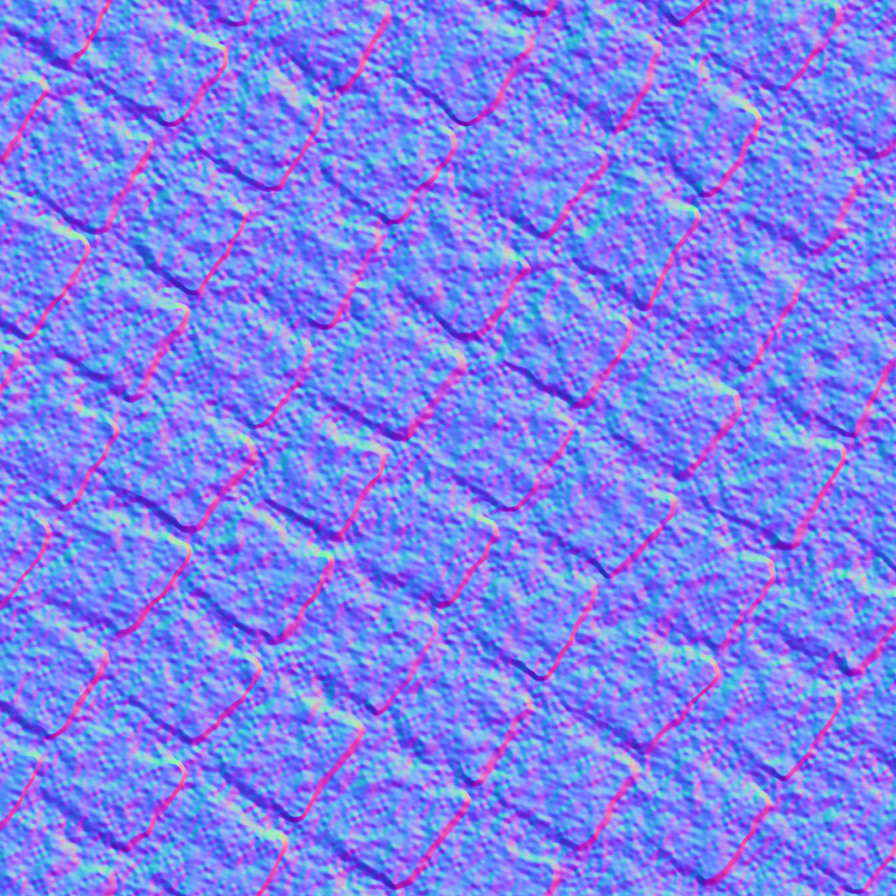
Give the GLSL for this texture map, as a three.js fragment shader.

```glsl
// Tangent-space normal map of rough cobblestones laid in diagonal courses.
varying vec2 vUv;

const vec2 ACROSS = vec2(6.0, -4.0);       // stones per canvas, across the courses
const vec2 ALONG = vec2(4.0, 6.0);         // stones per canvas, along the courses
const vec2 CELL_SHIFT = vec2(0.20, 0.23);  // places the stone centres
const float CELL_SIZE = 0.1387;            // side of one stone cell, in canvas units
const float STAGGER = 0.40;                // slip of every fifth course
const vec2 HALF_SIZE = vec2(0.470, 0.480); // foot of a stone, in cells
const float CORNER = 0.14;
const float BEVEL_STEEP = 0.065;
const float BEVEL_SOFT = 0.17;
const float STONE_HEIGHT = 0.0085;
const float STONE_TILT = 0.062;
const float GRAIN_SCALE = 40.0;
const float GRAIN_HEIGHT = 0.0080;
const float GRAIN_GAIN = 0.66;
const float JOINT_GRIT = 0.0035;
const float SAMPLE_STEP = 0.0010;

float hash(vec2 p) {
  vec3 q = fract(vec3(p.xyx) * 0.1031);
  q += dot(q, q.yzx + 33.33);
  return fract((q.x + q.y) * q.z);
}

vec2 hash2(vec2 p) {
  return vec2(hash(p + 17.3), hash(p + 71.9));
}

float noise(vec2 p) {
  vec2 i = floor(p);
  vec2 f = fract(p);
  f = f * f * (3.0 - 2.0 * f);
  float low = mix(hash(i), hash(i + vec2(1.0, 0.0)), f.x);
  float high = mix(hash(i + vec2(0.0, 1.0)), hash(i + 1.0), f.x);
  return mix(low, high, f.y) - 0.5;
}

vec2 noise2(vec2 p) {
  return vec2(noise(p + 11.7), noise(p + 53.1));
}

// Surface grain, each octave turned to hide the noise grid.
float grain(vec2 p) {
  mat2 turn = mat2(0.8, 0.6, -0.6, 0.8);
  float sum = 0.0;
  float amplitude = GRAIN_HEIGHT;
  p = turn * p * GRAIN_SCALE + 90.0;
  for (int i = 0; i < 3; i++) {
    sum += amplitude * noise(p);
    amplitude *= GRAIN_GAIN;
    p = turn * p * 2.07 + 13.0;
  }
  return sum;
}

float roundedBox(vec2 p, vec2 halfSize, float radius) {
  vec2 q = abs(p) - halfSize + radius;
  return length(max(q, 0.0)) + min(max(q.x, q.y), 0.0) - radius;
}

float surfaceHeight(vec2 uv) {
  // Uneven courses and ragged stone outlines
  vec2 p = uv + 0.018 * noise2(uv * 5.0) + 0.009 * noise2(uv * 22.0);
  p += 0.0045 * noise2(uv * 75.0);
  vec2 cell = vec2(dot(p, ACROSS), dot(p, ALONG)) + CELL_SHIFT;
  cell.y -= STAGGER * step(3.5, mod(floor(cell.x), 5.0));
  vec2 id = floor(cell) + 40.0;
  vec2 local = fract(cell) - 0.5;

  // One stone: jittered, skewed, steep on two flanks and soft on the others
  vec2 vary = hash2(id);
  vec2 shape = local + 0.04 * (hash2(id + 5.0) - 0.5);
  shape += shape.yx * 0.14 * (vary - 0.5);
  float d = roundedBox(shape, HALF_SIZE - 0.06 * vary, CORNER);
  float steep = max(smoothstep(0.1, 0.35, shape.x), 0.7 * smoothstep(0.2, 0.4, -shape.y));
  float bevel = mix(BEVEL_SOFT, BEVEL_STEEP, steep);
  bevel *= 1.0 + 0.9 * noise(uv * 30.0 + 7.0);
  float stone = 1.0 - smoothstep(-bevel, 0.0, d);
  float top = STONE_HEIGHT * mix(0.6, 1.2, hash(id + 29.0));
  top += STONE_TILT * CELL_SIZE * shape.x;

  // Coarse grit in the joints
  float grit = JOINT_GRIT * noise(uv * 150.0 + 31.0) * (1.0 - stone);
  return stone * top + grain(uv) + grit;
}

void main() {
  vec2 e = vec2(SAMPLE_STEP, 0.0);
  vec2 slope = vec2(
    surfaceHeight(vUv + e.xy) - surfaceHeight(vUv - e.xy),
    surfaceHeight(vUv + e.yx) - surfaceHeight(vUv - e.yx)) / (2.0 * SAMPLE_STEP);
  vec3 normal = normalize(vec3(-slope, 1.0));
  gl_FragColor = vec4(normal * 0.5 + 0.5, 1.0);
}
```
